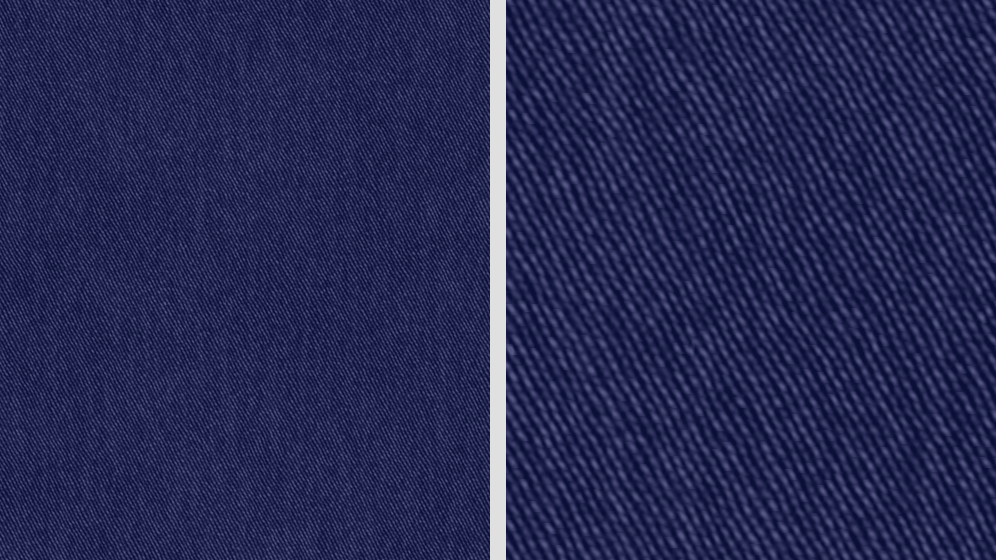
Left, the full canvas; right, a detail of the centre.
Reproduce this texture procedurally as a WebGL 2 fragment shader.

```glsl
#version 300 es
precision highp float;
// Navy twill cloth: steep diagonal ribs made of small beaded stitches.
// Cosine ribs are bent by layered sines; hashes vary each stitch, and
// cellular noise adds fibre grain, faint upright yarn streaks and lint.

uniform vec2 u_resolution;
out vec4 fragColor;

const float TAU = 6.2831853;

vec2 hash2(vec2 cell) {
  vec3 q = fract(cell.xyx * vec3(0.1031, 0.1030, 0.0973));
  q += dot(q, q.yzx + 33.33);
  return fract((q.xx + q.yz) * q.zy);
}

// Distance to the nearest scattered point
float cellular(vec2 p) {
  vec2 cell = floor(p), local = fract(p);
  float nearest = 2.0;
  for (int j = -1; j <= 1; j++) {
    for (int i = -1; i <= 1; i++) {
      vec2 offset = vec2(i, j);
      vec2 toPoint = offset + hash2(cell + offset + 57.0) - local;
      nearest = min(nearest, dot(toPoint, toPoint));
    }
  }
  return sqrt(nearest);
}

// Slow drift in about -1..1
float layeredSines(vec2 p) {
  float sum = 0.0, weight = 0.5;
  for (int i = 0; i < 4; i++) {
    sum += weight * sin(p.x + 1.7 * sin(p.y * 0.8)) * cos(p.y * 0.9 + 0.6 * p.x);
    p = mat2(1.5, 1.1, -1.1, 1.5) * p + 2.3;
    weight *= 0.62;
  }
  return sum;
}

// Brightness of the weave: one bead per stitch along each rib
float stitches(vec2 p) {
  float across = (p.x + 0.54 * p.y) * 142.0 + 0.45 * layeredSines(p * 21.0);
  float rib = floor(across + 0.5);
  float along = p.y * 152.0 + 0.35 * rib + 0.4 * hash2(vec2(rib, 9.0)).x;
  vec2 random = hash2(vec2(rib, floor(along + 0.5)) + 400.0);

  float ridge = 0.5 + 0.5 * cos(TAU * (across + 0.12 * (random.y - 0.5)));
  float bead = 0.6 + 0.4 * (0.5 + 0.5 * cos(TAU * along));
  return ridge * bead * (0.7 + 0.6 * random.x);
}

// Sparse short pale fibres
float lint(vec2 p) {
  vec2 grid = p * 16.0;
  vec2 cell = floor(grid);
  vec2 random = hash2(cell + 800.0);
  vec2 d = fract(grid) - 0.25 - 0.5 * hash2(cell + 300.0);
  d.x += (random.y - 0.3) * 0.7 * d.y;
  float fibre = 1.0 - smoothstep(0.4, 1.0, length(d / vec2(0.03, 0.09)));
  return fibre * step(0.86, random.x);
}

float clothTone(vec2 p) {
  float tone = 0.03 + 1.12 * stitches(p);
  tone += 0.40 * (cellular(p * vec2(250.0, 190.0)) - 0.46);
  tone += 0.16 * (cellular(p * vec2(62.0, 8.0)) - 0.46);
  tone += 0.06 * layeredSines(p * 5.0 + 1.0);
  return tone + 0.32 * lint(p);
}

void main() {
  // Average four samples for smooth edges
  float tone = 0.0;
  for (int i = 0; i < 4; i++) {
    vec2 shift = vec2(i % 2, i / 2) * 0.5 - 0.25;
    tone += 0.25 * clothTone((gl_FragCoord.xy + shift) / u_resolution.y);
  }

  vec3 shadow = vec3(0.04, 0.06, 0.22);
  vec3 thread = vec3(0.25, 0.26, 0.43);
  fragColor = vec4(mix(shadow, thread, clamp(tone, 0.0, 1.4)), 1.0);
}
```
